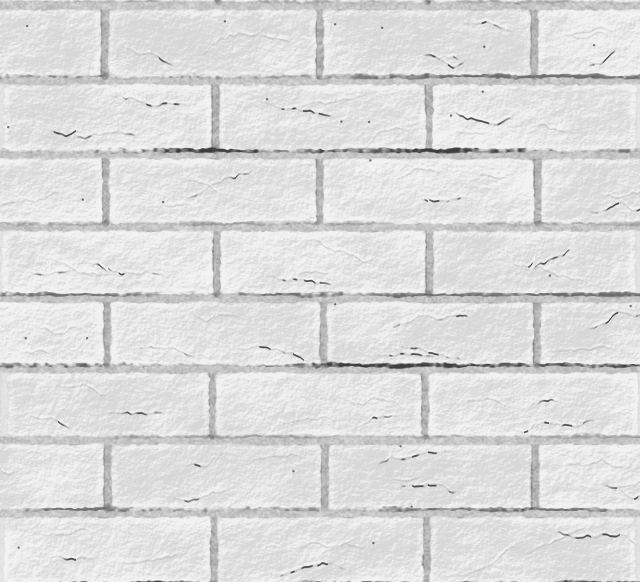
Write a Shadertoy shader that draws this texture.

```glsl
const float COLS = 3.0;                       // bricks across
const float ROWS = 8.0;                       // courses down
const float COURSE = 0.342;                   // course height in brick lengths
const vec2 JOINT_HALF = vec2(0.017, 0.0185);  // half widths: upright, bed
const float JOINT_JITTER = 0.032;
const float COURSE_SHIFT = 0.09;
const float COURSE_SWAY = 0.038;
const float CORNER = 0.016;
const int CREASES = 3;
const vec3 FACE_SHADE = vec3(0.845);
const vec3 FACE_LIGHT = vec3(0.95);
const vec3 BED_DARK = vec3(0.68);
const vec3 BED_LIGHT = vec3(0.87);
const vec3 UPRIGHT_DARK = vec3(0.60);
const vec3 UPRIGHT_LIGHT = vec3(0.81);
const vec3 SHADOW = vec3(0.22);

float hash(vec2 p) {
    return fract(sin(dot(p, vec2(127.1, 311.7))) * 43758.5453);
}

float noise(vec2 p) {
    vec2 i = floor(p), f = fract(p);
    f = f * f * (3.0 - 2.0 * f);
    return mix(mix(hash(i), hash(i + vec2(1, 0)), f.x),
               mix(hash(i + vec2(0, 1)), hash(i + vec2(1, 1)), f.x), f.y);
}

// Rough surface height with strong fine detail
float height(vec2 p) {
    float sum = 0.0, amp = 1.0;
    p *= vec2(14.0, 18.0);
    for (int i = 0; i < 4; i++) {
        sum += amp * noise(p);
        p = mat2(1.6, 1.2, -1.2, 1.6) * p + 5.3;
        amp *= 0.8;
    }
    return sum;
}

// Creases of one brick: x = dark broken line, y = pale ridge above it
vec2 creases(vec2 q, vec2 id, float px) {
    vec2 result = vec2(0.0);
    for (int i = 0; i < CREASES; i++) {
        vec2 seed = id * 3.7 + float(i) * 17.3;
        vec2 centre = vec2(mix(0.2, 0.8, hash(seed)),
                           COURSE * mix(0.25, 0.8, hash(seed + 1.1)));
        float reach = mix(0.07, 0.24, hash(seed + 2.3));
        float slope = mix(-0.45, 0.3, hash(seed + 3.1));
        vec2 d = q - centre;
        float bend = (noise(vec2(q.x * 13.0, seed.x)) - 0.5) * 0.06
                   + (noise(vec2(q.x * 45.0, seed.y)) - 0.5) * 0.014;
        float off = d.y - slope * d.x - bend;
        float along = 1.0 - smoothstep(0.4, 1.0, abs(d.x) / reach);
        float broken = smoothstep(0.48, 0.7, noise(vec2(q.x * 38.0, seed.x + 9.0)));
        float dark = step(0.45, hash(seed + 4.7));
        float line = 1.0 - smoothstep(0.001, 0.003 + px, abs(off));
        float ridge = 1.0 - smoothstep(0.0, 0.014, abs(off + 0.011));
        result = max(result, along * vec2(line * (0.12 + 0.75 * broken * dark), ridge));
    }
    return result;
}

void mainImage(out vec4 fragColor, in vec2 fragCoord) {
    vec2 uv = fragCoord / iResolution.xy;
    float px = COLS / iResolution.x;
    float t = (1.0 - uv.y) * ROWS;
    vec2 p = vec2(uv.x * COLS, t * COURSE);

    // Courses, slightly uneven in height
    float v = t - COURSE_SHIFT - COURSE_SWAY * cos((t - 2.5) * 6.2832 / ROWS);
    float row = floor(v), bed = floor(v + 0.5);
    float dv = (v - bed) * COURSE;

    // Upright joints in running bond
    float u = p.x - 0.007 - 0.5 * (1.0 - mod(row, 2.0));
    float joint = floor(u + 0.5);
    float du = u - joint - (hash(vec2(joint, row)) - 0.5) * JOINT_JITTER;
    vec2 id = vec2(joint - step(du, 0.0), row);
    vec2 q = vec2(du + step(du, 0.0), fract(v) * COURSE);

    // Depth inside the brick, with worn edges and rounded corners
    float wear = (noise(p * 14.0) - 0.5) * 0.009 + (noise(p * 60.0) - 0.5) * 0.008;
    vec2 inset = abs(vec2(du, dv)) - JOINT_HALF + wear;
    float corner = max(CORNER - abs(inset.x - inset.y), 0.0);
    float depth = min(inset.x, inset.y) - corner * corner / (4.0 * CORNER);
    float soft = max(px, 0.004);
    float brick = smoothstep(-soft, soft, depth);

    // Embossed brick face
    float relief = height(p) - height(p + vec2(0.005, 0.007));
    float patches = noise(p * vec2(4.0, 7.0) + 3.0) + 0.6 * noise(p * vec2(11.0, 17.0)) - 0.8;
    float lip = smoothstep(0.0, 0.01, depth) * (1.0 - smoothstep(0.014, 0.04, depth));
    vec2 crease = creases(q, id, px);
    float tone = 0.43 + 0.85 * relief + 0.4 * patches + 0.28 * lip
               + 0.3 * crease.y + 0.25 * (hash(id + 8.0) - 0.5);
    vec3 face = mix(FACE_SHADE, FACE_LIGHT, smoothstep(0.0, 1.0, tone));
    face = mix(face, SHADOW, crease.x);

    // Small pits
    vec2 cell = floor(p * 6.0);
    vec2 pit = (fract(p * 6.0) - 0.2 - 0.6 * vec2(hash(cell + 2.0), hash(cell + 5.0))) / 6.0;
    float pitMask = step(hash(cell), 0.1) * (1.0 - smoothstep(0.002, 0.004 + px, length(pit)));
    face = mix(face, SHADOW, 0.7 * pitMask);

    // Sandy mortar, paler along the side borders
    float grain = 0.6 * noise(p * 110.0) + 0.4 * noise(p * vec2(30.0, 55.0));
    vec3 upright = mix(UPRIGHT_DARK, UPRIGHT_LIGHT, grain);
    upright -= 0.12 * (1.0 - smoothstep(0.0, 0.009, abs(du + JOINT_HALF.x)));
    float border = 1.0 - smoothstep(0.03, 0.08, min(p.x, COLS - p.x));
    upright = mix(upright, FACE_LIGHT, 0.75 * border);
    float inBed = 1.0 - smoothstep(-soft, soft, abs(dv) - JOINT_HALF.y);
    vec3 mortar = mix(upright, mix(BED_DARK, BED_LIGHT, grain), inBed);
    vec3 color = mix(mortar, face, brick);

    // Broken shadow under each course
    float under = dv + JOINT_HALF.y - wear;
    float thick = 0.005 + 0.010 * noise(vec2(p.x * 9.0, bed * 5.0));
    float line = 1.0 - smoothstep(0.4 * thick, thick + 0.5 * px, abs(under));
    float gaps = 0.6 * noise(vec2(p.x * 3.0, bed * 7.0)) + 0.4 * noise(p * 55.0);
    float strength = (0.3 + 0.33 * mod(bed, 3.0)) * smoothstep(0.25, 0.75, gaps);

    // Dark crumbs where an upright meets the bed below
    float crumb = 1.0 - smoothstep(0.007, 0.022, length(vec2(du, under)) + wear);
    crumb *= 0.75 * step(0.35, hash(vec2(joint, bed) + 6.0)) * (1.0 - border);
    color = mix(color, SHADOW, max(line * strength, crumb * grain));

    fragColor = vec4(color, 1.0);
}
```
